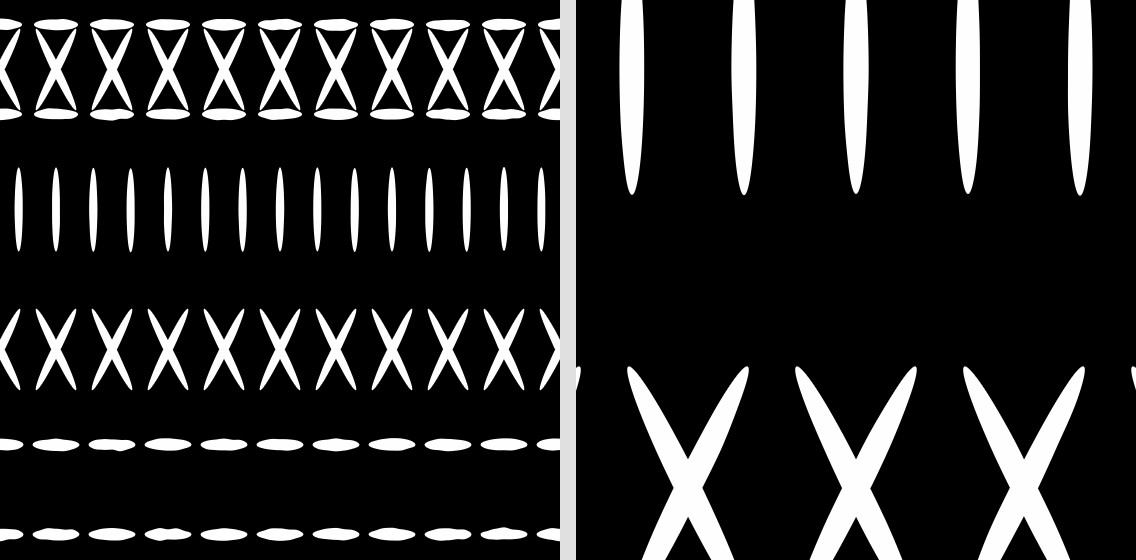
Left: the whole. Right: its middle third, enlarged.
Write a WebGL 2 fragment shader that draws this pattern.

```glsl
#version 300 es
precision highp float;
// Hand-drawn white stitches on black: boxed crosses, upright bars, crosses and dashes in rows.

#define CROSS_COUNT 10.0
#define BAR_COUNT 15.0
#define ARM_REACH vec2(0.0355, 0.0725)
#define ARM_HALF_WIDTH 0.0077
#define BAR_SIZE vec2(0.0748, 0.0073)
#define SHORT_DASH vec2(0.0393, 0.0100)
#define LONG_DASH vec2(0.0417, 0.0108)
#define DASH_WOBBLE 0.42
#define STROKE_WOBBLE 0.14
#define INK vec3(0.995)
#define GROUND vec3(0.0)

uniform vec2 u_resolution;
out vec4 fragColor;

float hash(vec2 p) {
    return fract(sin(dot(p, vec2(127.1, 311.7))) * 43758.5453);
}

// Smooth one-dimensional noise, 0 to 1.
float noise(float x, float seed) {
    float i = floor(x);
    float f = x - i;
    f = f * f * (3.0 - 2.0 * f);
    return mix(hash(vec2(i, seed)), hash(vec2(i + 1.0, seed)), f);
}

// Distance to a stroke along x; each long edge has its own uneven outline.
float stroke(vec2 p, vec2 size, float wobble, float seed) {
    float side = p.y > 0.0 ? 0.0 : 41.0;
    float lump = noise(p.x / size.x * 2.6 + 8.0, seed + side) - 0.5;
    float amount = wobble * (0.3 + 0.7 * hash(vec2(seed, 5.0)));
    vec2 radius = size * vec2(1.0, 1.0 + amount * lump);
    float k = length(p / radius);
    return k * (k - 1.0) / max(length(p / (radius * radius)), 1e-4);
}

// Offset from the nearest repeat in x, and that repeat's wrapped index in z.
vec3 repeatCell(vec2 uv, float count, float shift, float rowY) {
    float index = floor(uv.x * count - shift + 0.5);
    return vec3(uv.x - (index + shift) / count, uv.y - rowY, mod(index, count));
}

float dashRow(vec2 uv, float rowY, vec2 size, float seed) {
    vec3 cell = repeatCell(uv, CROSS_COUNT, 0.0, rowY);
    return stroke(cell.xy, size, DASH_WOBBLE, seed + cell.z);
}

float barRow(vec2 uv, float rowY, float seed) {
    vec3 cell = repeatCell(uv, BAR_COUNT, 0.5, rowY);
    cell.y += (hash(vec2(cell.z, seed)) - 0.5) * 0.003;
    return stroke(cell.yx, BAR_SIZE, STROKE_WOBBLE, seed + cell.z);
}

float crossRow(vec2 uv, float rowY, float seed) {
    vec3 cell = repeatCell(uv, CROSS_COUNT, 0.0, rowY);
    vec2 dir = normalize(ARM_REACH);
    vec2 size = vec2(length(ARM_REACH), ARM_HALF_WIDTH);
    float d = 1.0;
    for (float flip = -1.0; flip < 2.0; flip += 2.0) {
        vec2 p = cell.xy * vec2(flip, 1.0);
        vec2 q = vec2(dot(p, dir), dot(p, vec2(-dir.y, dir.x)));
        d = min(d, stroke(q, size, STROKE_WOBBLE, seed + cell.z + 15.0 * flip));
    }
    return d;
}

void main() {
    vec2 uv = gl_FragCoord.xy / u_resolution;

    // Boxed crosses
    float d = crossRow(uv, 0.876, 100.0);
    d = min(d, dashRow(uv, 0.956, SHORT_DASH, 200.0));
    d = min(d, dashRow(uv, 0.796, SHORT_DASH, 300.0));

    // Bars and open crosses
    d = min(d, barRow(uv, 0.6257, 400.0));
    d = min(d, crossRow(uv, 0.376, 500.0));

    // Double line of dashes
    d = min(d, dashRow(uv, 0.206, LONG_DASH, 600.0));
    d = min(d, dashRow(uv, 0.0457, LONG_DASH, 700.0));

    float coverage = clamp(0.5 - d * u_resolution.y, 0.0, 1.0);
    fragColor = vec4(mix(GROUND, INK, coverage), 1.0);
}
```
